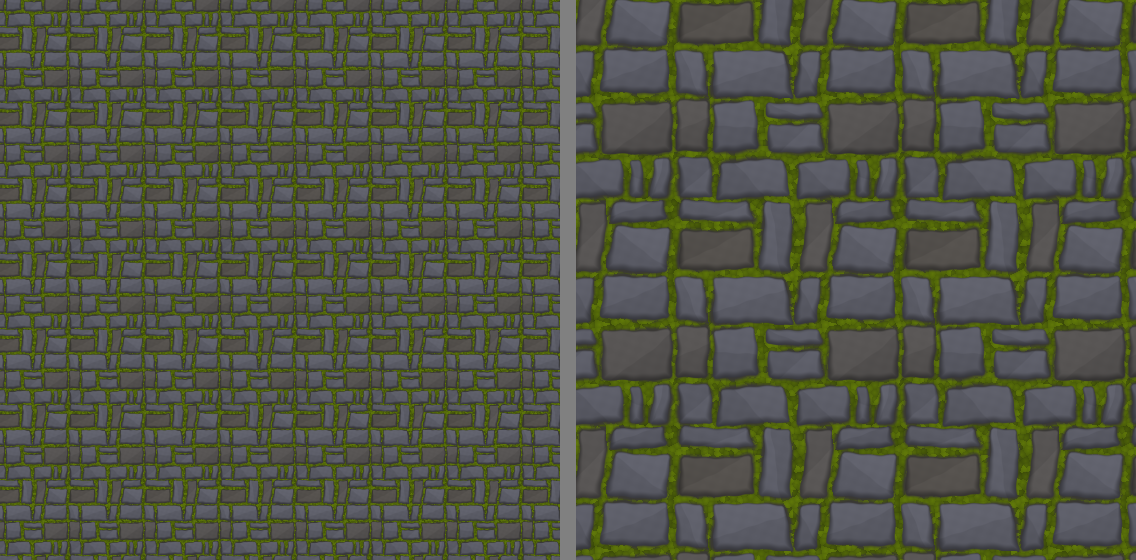
Left, the full canvas; right, a detail of the centre.
Reproduce this texture procedurally as a Shadertoy shader.

```glsl
const float TAU = 6.2831853;
const float REPEATS = 7.42;
const vec2 ORIGIN = vec2(0.905, 0.259);

// Masonry of one tile: course floors, right-hand joints of the four cells,
// cuts through a cell (positive: stacked, negative: side by side), brown tint
const float FLOORS[5] = float[](0.0, 0.254, 0.477, 0.805, 1.0);
const vec4 JOINTS[4] = vec4[](vec4(0.16, 0.39, 0.67, 1.0), vec4(0.155, 0.535, 0.665, 1.0),
                              vec4(0.37, 0.55, 0.705, 1.0), vec4(0.175, 0.535, 0.785, 1.0));
const vec4 CUTS[4] = vec4[](vec4(0.0, 0.0, 0.61, 0.0), vec4(0.0),
                            vec4(0.66, 0.0, 0.0, 0.67), vec4(0.0, 0.0, 0.0, -0.47));
const vec4 WARMTH[4] = vec4[](vec4(0.8, 0.0, 0.0, 0.8), vec4(0.0),
                              vec4(1.0, 0.0, 0.8, 0.0), vec4(0.0));

const float GAP_MIN = 0.006;
const float GAP_VARIATION = 0.02;
const float CORNER = 0.016;
const float BEVEL = 0.026;
const float WARP = 0.004;
const float LEAVES = 40.0;

const vec3 SLATE = vec3(0.358, 0.362, 0.402);
const vec3 BROWN = vec3(0.33, 0.315, 0.3);
const vec3 SOIL = vec3(0.225, 0.22, 0.205);
const vec3 MOSS_DARK = vec3(0.215, 0.27, 0.035);
const vec3 MOSS_LIGHT = vec3(0.375, 0.47, 0.035);

vec2 hash2(vec2 p) {
    return fract(sin(vec2(dot(p, vec2(127.1, 311.7)), dot(p, vec2(269.5, 183.3)))) * 4375.85);
}

// Tiling cellular noise: x is distance to the nearest leaf, y its random value
vec2 leaves(vec2 p) {
    vec2 cell = floor(p), best = vec2(8.0, 0.0);
    for (int y = -1; y <= 1; y++)
    for (int x = -1; x <= 1; x++) {
        vec2 id = cell + vec2(x, y);
        vec2 rnd = hash2(mod(id, LEAVES));
        float dist = length(id + rnd - p);
        if (dist < best.x) best = vec2(dist, rnd.x);
    }
    return best;
}

// Signed distance to the stone of this cell; also its color
float stone(vec2 p, float aa, out vec3 color) {
    int row = 0, col = 0;
    for (int i = 1; i < 4; i++) if (p.y >= FLOORS[i]) row = i;
    vec4 joints = JOINTS[row];
    vec2 lo = vec2(0.0, FLOORS[row]);
    for (int i = 0; i < 3; i++) if (p.x >= joints[i]) { col = i + 1; lo.x = joints[i]; }
    vec2 hi = vec2(joints[col], FLOORS[row + 1]);

    // Cut the cell in two
    float cut = CUTS[row][col], part = 0.0;
    if (cut != 0.0) {
        int axis = cut < 0.0 ? 0 : 1;
        float seam = mix(lo[axis], hi[axis], abs(cut));
        if (p[axis] < seam) hi[axis] = seam;
        else { lo[axis] = seam; part = 1.0; }
    }

    // Uneven gaps, slant and taper
    vec2 id = vec2(float(row) + 5.0 * part, float(col));
    vec2 rndA = hash2(id + 3.0), rndB = hash2(id + 17.0), rndC = hash2(id + 41.0);
    lo += GAP_MIN + GAP_VARIATION * rndA;
    hi -= GAP_MIN + GAP_VARIATION * rndB;
    vec2 halfSize = 0.5 * (hi - lo);
    vec2 q = p - 0.5 * (lo + hi);
    q += vec2(0.3, 0.14) * (rndC - 0.5) * q.yx;
    float height = clamp(q.y / halfSize.y, -1.0, 1.0);
    q.x *= 1.0 + 0.22 * rndB.x * (0.5 + 0.5 * height);
    vec2 e = abs(q) - halfSize + CORNER;
    float d = length(max(e, 0.0)) + min(max(e.x, e.y), 0.0) - CORNER;

    // Facet crease, top light, bevel that is dark below, and grain
    float angle = TAU * rndA.x;
    float crease = dot(q, vec2(cos(angle), sin(angle))) + 0.04 * (rndB.y - 0.5);
    float shade = 1.0 + 0.07 * (smoothstep(-aa, aa, crease) - 0.5);
    shade += 0.03 * height + 0.06 * (rndC.y - 0.5);
    float bevel = BEVEL * (0.9 - 0.6 * height);
    shade *= mix(0.64, 1.0, smoothstep(-0.004, bevel, -d));
    shade += 0.015 * sin(TAU * dot(p, vec2(11.0, 7.0))) * sin(TAU * dot(p, vec2(-5.0, 13.0)));
    color = mix(SLATE, BROWN, WARMTH[row][col] * (1.0 - part)) * shade;
    return d;
}

void mainImage(out vec4 fragColor, in vec2 fragCoord) {
    vec2 tile = fragCoord / iResolution.xy * REPEATS - ORIGIN;
    float aa = 0.8 * REPEATS / iResolution.y;

    // Ragged stone outlines
    vec2 p = tile + WARP * sin(TAU * (vec2(4.0, 3.0) * tile.yx + vec2(0.1, 0.6)));
    p += 0.5 * WARP * sin(TAU * (vec2(9.0, 11.0) * tile.yx + vec2(0.4, 0.2)));
    vec3 stoneColor;
    float d = stone(fract(p), aa, stoneColor);

    // Moss growing over soil, thinner in patches and beside stones
    vec2 leaf = leaves(fract(tile) * LEAVES);
    float light = clamp(0.25 + 0.7 * leaf.y - 0.4 * (leaf.x - 0.4), 0.0, 1.0);
    vec3 moss = mix(MOSS_DARK, MOSS_LIGHT, light);
    float patches = sin(TAU * (tile.x + 2.0 * tile.y)) * sin(TAU * (2.0 * tile.x - tile.y) + 1.0);
    float growth = smoothstep(-0.006, 0.016, d + 0.01 * patches + 0.008 * (leaf.y - 0.4));
    vec3 ground = mix(SOIL, moss, growth);

    fragColor = vec4(mix(stoneColor, ground, smoothstep(-aa, aa, d)), 1.0);
}
```
